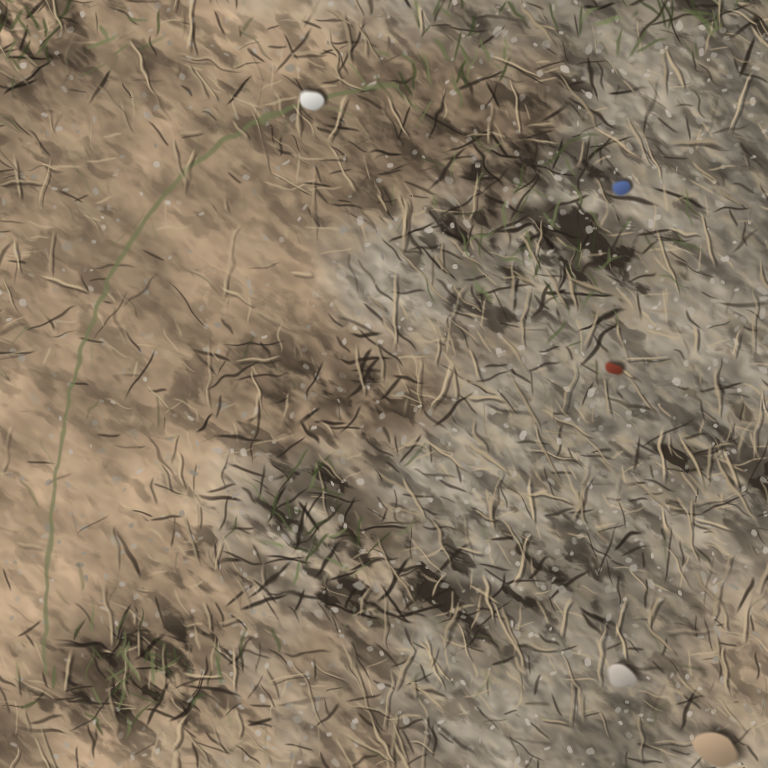
This texture is drawn by a three.js fragment shader. Its source:

```glsl
// Dry, sunlit ground: sandy soil turning to grey gravel, with straw, twigs and grass.
// Layered noise gives soil, streaks and shade; jittered grids scatter chips and
// ragged strands, and soft blobs decide where each kind gathers.
varying vec2 vUv;

const vec3 SOIL = vec3(0.63, 0.54, 0.44), GRAVEL = vec3(0.53, 0.505, 0.455);
const vec3 SHADOW = vec3(0.165, 0.14, 0.115), CHALK = vec3(0.77, 0.73, 0.68);
const vec3 STRAW = vec3(0.75, 0.67, 0.54);
const vec3 GRASS_DARK = vec3(0.2, 0.23, 0.13), GRASS_LIGHT = vec3(0.46, 0.5, 0.33);
const vec2 SUN = vec2(-0.004, 0.004);
const float BLUR = 0.0017;

float hash(vec2 p) {
  vec3 q = fract(p.xyx * 0.1031);
  q += dot(q, q.yzx + 33.33);
  return fract((q.x + q.y) * q.z);
}

float noise(vec2 p) {
  vec2 i = floor(p), f = fract(p);
  f = f * f * (3.0 - 2.0 * f);
  return mix(mix(hash(i), hash(i + vec2(1, 0)), f.x),
             mix(hash(i + vec2(0, 1)), hash(i + vec2(1, 1)), f.x), f.y);
}

float fbm(vec2 p) {
  float sum = 0.0;
  for (int i = 0; i < 4; i++) {
    sum += 0.53 * exp2(-float(i)) * noise(p);
    p = 2.0 * p + 7.3;
  }
  return sum;
}

float blob(vec2 uv, float x, float y, float rx, float ry) {
  vec2 d = (uv - vec2(x, y)) / vec2(rx, ry);
  return exp(-dot(d, d));
}

float disc(float d, float r, float soft) { return 1.0 - smoothstep(r - soft, r + soft, d); }

// Scattered strands or chips: lean = angle, spread; size = half length, half width.
// Returns coverage and a random tone.
vec2 strands(vec2 uv, float cells, vec2 lean, vec2 size, float density, float seed) {
  vec2 p = uv * cells + seed * 3.7, best = vec2(0.0);
  for (int k = 0; k < 9; k++) {
    vec2 id = floor(p) + vec2(mod(float(k), 3.0), floor(float(k) / 3.0)) - 1.0;
    float a = hash(id + seed), b = hash(id + seed + 41.0), c = hash(id + seed + 83.0);
    vec2 d = (p - id - 0.1 - 0.8 * vec2(a, b)) / cells;
    float angle = lean.x + lean.y * (c - 0.5), len = size.x * (0.4 + 0.6 * b);
    vec2 dir = vec2(cos(angle), sin(angle));
    float along = dot(d, dir), t = abs(along) / len;
    float across = dot(d, vec2(-dir.y, dir.x)) + (a - 0.5) * 0.4 * along * t;
    float width = size.y * (0.5 + 0.8 * a) * (1.0 - 0.6 * min(t * t, 1.0));
    float pick = fract(a * 7.0 + c * 5.0);
    float cover = disc(abs(across), width, BLUR) * disc(t, 0.8, 0.2);
    cover *= smoothstep(pick - 0.08, pick + 0.08, density);
    if (cover > best.x) best = vec2(cover, fract(b * 9.0 + c));
  }
  return best;
}

// One larger stone with a cast shadow and a lit side.
vec3 stone(vec3 col, vec2 uv, float x, float y, float r, vec3 tint) {
  vec2 d = uv - vec2(x, y);
  d.y = d.y * 1.25 + 0.3 * d.x;
  col = mix(col, SHADOW, 0.8 * disc(length(d + r * vec2(-0.4, -0.5)), 0.9 * r, 0.35 * r));
  return mix(col, tint * (0.95 + 0.12 * (d.y - d.x) / r), disc(length(d), r, 2.0 * BLUR));
}

void main() {
  // Ragged coordinates for strands, slanted ones for streaks
  vec2 uv = vUv + 0.007 * (vec2(noise(vUv * 55.0), noise(vUv * 55.0 + 9.0)) - 0.5);
  vec2 slant = mat2(0.8, 0.6, -0.6, 0.8) * uv;
  float patches = fbm(uv * 6.0), clumps = fbm(slant * vec2(13, 20) + 4.0);
  // Where each kind of cover gathers
  float gravel = 0.85 * smoothstep(-0.2, 0.22, uv.x - 0.5 - 0.08 * uv.y + 0.9 * (patches - 0.5));
  gravel *= 1.0 - 0.8 * blob(uv, 1.0, 0.13, 0.13, 0.13);
  float bare = blob(uv, 0.1, 0.62, 0.24, 0.25) + blob(uv, 0.06, 0.27, 0.17, 0.17);
  float tufts = blob(uv, 0.72, 0.68, 0.15, 0.09) + blob(uv, 0.18, 0.12, 0.12, 0.06)
    + blob(uv, 0.41, 0.33, 0.08, 0.08) + blob(uv, 0.02, 0.97, 0.12, 0.09);
  float lawn = blob(uv, 0.92, 1.0, 0.2, 0.06) + 0.7 * blob(uv, 0.58, 0.95, 0.09, 0.08);
  float scrub = blob(uv, 0.42, 0.48, 0.12, 0.06) + blob(uv, 0.66, 0.82, 0.12, 0.1)
    + blob(uv, 0.95, 0.39, 0.1, 0.06) + blob(uv, 0.54, 0.24, 0.24, 0.07);
  float cover = clamp(tufts + scrub + 0.5 * lawn, 0.0, 1.0);
  float litter = clamp(0.35 + 1.8 * (fbm(uv * 8.0 + 3.0) - 0.4) - 0.6 * bare, 0.04, 1.0);
  // Soil with broad patches, streaky grain, pale chaff and dark hollows
  float grain = noise(slant * vec2(80, 170)) + noise(slant * vec2(35, 80)) - 1.0;
  vec3 col = mix(SOIL, GRAVEL, gravel);
  col *= 1.0 + 0.75 * (patches - 0.5) + 0.5 * (clumps - 0.5) + grain * mix(0.12, 0.3, max(gravel, cover));
  float chaff = smoothstep(0.5, 0.72, fbm(slant * vec2(30, 75) + 9.0));
  col = mix(col, STRAW, 0.5 * chaff * (0.25 + 0.75 * litter));
  float streaks = smoothstep(0.5, 0.7, fbm(slant * vec2(28, 60)));
  float hollow = smoothstep(0.38, 0.6, clumps) * cover;
  col = mix(col, SHADOW, clamp(0.75 * hollow + streaks * (0.15 + 0.3 * litter + 0.4 * cover), 0.0, 0.9));
  // Chips, fine litter and dark twigs
  for (int i = 0; i < 2; i++) {
    float n = float(i);
    vec2 chip = strands(uv, 62.0 - 28.0 * n, vec2(2.6, 2.0), vec2(0.0055, 0.003) * (1.0 + 0.5 * n),
      0.16 + 0.2 * gravel - 0.08 * n, n);
    col = mix(col, mix(GRAVEL, CHALK, chip.y), 0.8 * chip.x);
    vec2 bit = strands(uv, 36.0 - 10.0 * n, vec2(2.5, 2.2), vec2(0.028, 0.0014), litter, 5.0 + n);
    col = mix(col, mix(SHADOW, STRAW, smoothstep(0.35, 0.65, bit.y)), 0.65 * bit.x);
    vec2 twig = strands(uv, 26.0 - 10.0 * n, vec2(0.5 + 2.2 * n, 1.8), vec2(0.045, 0.002),
      0.05 + 0.8 * cover, 15.0 + n);
    col = mix(col, SHADOW * (0.7 + 0.6 * twig.y), 0.8 * twig.x);
  }
  // Long arching stem
  vec2 arch = pow(abs(uv - vec2(0.6, 0.12)) / vec2(0.54, 0.77), vec2(2.6));
  float stem = disc(abs(pow(arch.x + arch.y, 0.385) - 1.0), 0.0045, 0.003);
  stem *= step(uv.x, 0.52) * step(0.12, uv.y);
  col = mix(col, mix(GRASS_LIGHT, STRAW, 0.5 * patches) * 0.85, 0.75 * stem);
  // Grass blades, then pale straw with shadows
  for (int i = 0; i < 3; i++) {
    float n = float(i), cells = 14.0 + 4.0 * n, amount = 0.6 * litter;
    vec2 blade = strands(uv, 32.0 - 5.0 * n, vec2(1.3 + 0.5 * n, 2.0), vec2(0.03, 0.0019),
      0.6 * tufts + 0.9 * lawn, 25.0 + n);
    col = mix(col, mix(GRASS_DARK, GRASS_LIGHT, blade.y), 0.7 * blade.x);
    vec2 lean = vec2(1.75 + 0.25 * n, 1.0 + 0.6 * n), size = vec2(0.06 - 0.01 * n, 0.0017);
    col = mix(col, SHADOW, 0.5 * strands(uv + SUN, cells, lean, size, amount, 35.0 + n).x);
    vec2 stalk = strands(uv, cells, lean, size, amount, 35.0 + n);
    col = mix(col, STRAW * (0.8 + 0.3 * stalk.y), 0.8 * stalk.x);
  }
  // Larger stones and scraps
  col = stone(col, uv, 0.405, 0.87, 0.016, vec3(0.85, 0.84, 0.81));
  col = stone(col, uv, 0.81, 0.12, 0.018, CHALK * 0.95);
  col = stone(col, uv, 0.93, 0.025, 0.028, SOIL * 1.1);
  col = stone(col, uv, 0.8, 0.52, 0.012, vec3(0.48, 0.23, 0.17));
  col = stone(col, uv, 0.81, 0.755, 0.011, vec3(0.33, 0.4, 0.58));
  gl_FragColor = vec4(col, 1.0);
}
```
